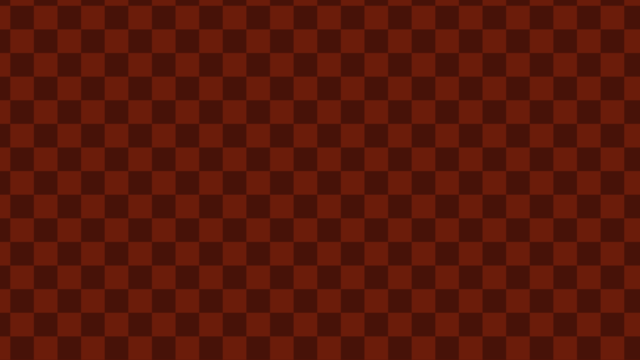
A Shadertoy shader for this pattern:

```glsl
const vec3 LIGHT_COLOR = vec3(0.42, 0.11, 0.04);
const vec3 DARK_COLOR = vec3(0.28, 0.07, 0.03);
const float CELLS_PER_HEIGHT = 15.245;
const vec2 GRID_OFFSET = vec2(0.434, 0.0); // in cells, from the lower left
const float EDGE_PIXELS = 1.0;             // half width of the smoothed edge

// Signed distance to the nearest stripe edge, positive in even cells
vec2 stripeDistance(vec2 cell) {
    return 0.5 - 2.0 * abs(fract(0.5 * cell + 0.25) - 0.5);
}

// 1 where column and row have the same parity, 0 elsewhere
float checker(vec2 cell, float edge) {
    vec2 side = 2.0 * smoothstep(-edge, edge, stripeDistance(cell)) - 1.0;
    return 0.5 + 0.5 * side.x * side.y;
}

void mainImage(out vec4 fragColor, in vec2 fragCoord) {
    float cellsPerPixel = CELLS_PER_HEIGHT / iResolution.y;
    vec2 cell = fragCoord * cellsPerPixel - GRID_OFFSET;
    float dark = checker(cell, EDGE_PIXELS * cellsPerPixel);
    fragColor = vec4(mix(LIGHT_COLOR, DARK_COLOR, dark), 1.0);
}
```
